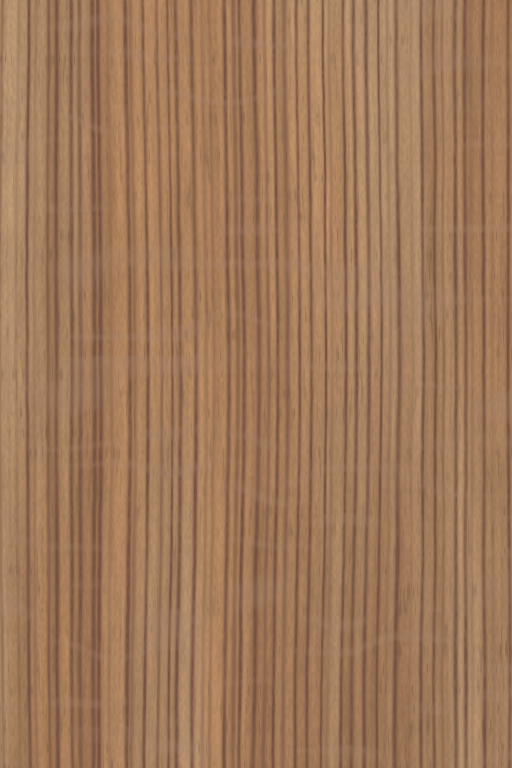
This texture is drawn by a Shadertoy shader. Its source:

```glsl
// Straight-grained striped wood veneer: tan ground, thin dark vertical growth lines, pores and faint cross bands.
#define LINE_COUNT 47.0
#define LINE_WIDTH 0.0027
#define LINE_DEPTH 0.95
#define SWAY 0.007
#define FIBRE_CONTRAST 0.085
#define PORE_DEPTH 0.15
#define VEIL_DEPTH 0.25
#define TAN_DEEP vec3(0.605, 0.446, 0.320)
#define TAN_WARM vec3(0.732, 0.548, 0.386)
#define TAN_PALE vec3(0.722, 0.578, 0.440)
#define LINE_BROWN vec3(0.455, 0.320, 0.250)
#define VEIL_GREY vec3(0.660, 0.525, 0.435)

float hash(vec2 p) {
    return fract(sin(dot(p, vec2(127.1, 311.7))) * 43758.5453);
}

float noise(vec2 p) {
    vec2 cell = floor(p), f = fract(p);
    f = f * f * (3.0 - 2.0 * f);
    return mix(mix(hash(cell), hash(cell + vec2(1, 0)), f.x),
               mix(hash(cell + vec2(0, 1)), hash(cell + vec2(1, 1)), f.x), f.y);
}

// Slow sideways drift shared by neighbouring lines, plus a small local wobble.
float swayedX(vec2 p) {
    float drift = noise(vec2(p.x * 3.0, p.y * 1.3 + 4.0)) - 0.5;
    float wobble = noise(vec2(p.x * 14.0 + 9.0, p.y * 5.0)) - 0.5;
    float ripple = noise(vec2(p.x * 40.0, p.y * 32.0)) - 0.5;
    return p.x + SWAY * (2.0 * drift + 0.4 * wobble + 0.15 * ripple);
}

// Darkness of irregularly spaced growth lines: a soft core with one feathered side.
float growthLines(float x, float y) {
    float dark = 0.0;
    float home = floor(x * LINE_COUNT);
    for (float i = -2.0; i <= 2.0; i++) {
        float id = home + i;
        float center = (id + 0.5 + 0.75 * (hash(vec2(id, 3.0)) - 0.5)) / LINE_COUNT;
        float width = LINE_WIDTH * mix(0.7, 1.3, hash(vec2(id, 7.0)));
        float strength = mix(0.2, 1.0, smoothstep(0.0, 0.7, hash(vec2(id, 11.0))));
        strength *= mix(0.72, 1.08, noise(vec2(id * 5.3, y * 5.0)));
        float d = x - center;
        float feather = hash(vec2(id, 17.0)) < 0.5 ? -d : d;
        float core = exp(-0.5 * d * d / (width * width));
        float halo = 0.2 * exp(-max(feather, 0.0) / (2.2 * width))
                   * smoothstep(-width, width, feather);
        dark = max(dark, strength * min(core + halo, 1.0));
    }
    return dark;
}

// Short hair-thin slits stretched along the grain.
float pores(vec2 p) {
    float slit = noise(vec2(p.x * 270.0, p.y * 26.0 + 31.0));
    float patches = noise(vec2(p.x * 13.0, p.y * 3.0 + 8.0));
    return smoothstep(0.72, 1.0, slit) * mix(0.3, 1.0, patches);
}

void mainImage(out vec4 fragColor, in vec2 fragCoord) {
    vec2 p = fragCoord / iResolution.x;
    float x = swayedX(p);

    // Ground tone: broad and medium vertical bands
    float broad = noise(vec2(x * 5.5 + 2.0, p.y * 0.7));
    float band = noise(vec2(x * 38.0, p.y * 0.8 + 5.0));
    float pale = noise(vec2(x * 9.0 + 20.0, p.y * 0.9));
    vec3 light = mix(TAN_WARM, TAN_PALE, smoothstep(0.2, 0.7, pale));
    float tone = smoothstep(0.05, 0.8, 0.58 * broad + 0.42 * band);
    vec3 color = mix(TAN_DEEP, light, tone);

    // Fine fibres and grain
    float fibre = noise(vec2(x * 190.0, p.y * 9.0)) - 0.5;
    float grain = noise(vec2(p.x * 330.0, p.y * 120.0)) - 0.5;
    color *= 1.0 + FIBRE_CONTRAST * (fibre + grain);

    // Dark growth lines and pores, a little fainter where the ground is light
    float lines = growthLines(x, p.y) * (1.0 + 0.35 * grain) * mix(1.08, 0.9, broad);
    lines = clamp(lines, 0.0, 1.0);
    color = mix(color, LINE_BROWN, LINE_DEPTH * lines);
    color *= 1.0 - PORE_DEPTH * pores(vec2(x, p.y)) * (1.0 - 0.6 * lines);

    // Faint greyish bands lying across the grain
    float cross = noise(vec2(p.x * 6.0, p.y * 38.0 + 2.0 * noise(p * 9.0)));
    color = mix(color, VEIL_GREY, VEIL_DEPTH * smoothstep(0.62, 0.95, cross));

    fragColor = vec4(color, 1.0);
}
```
